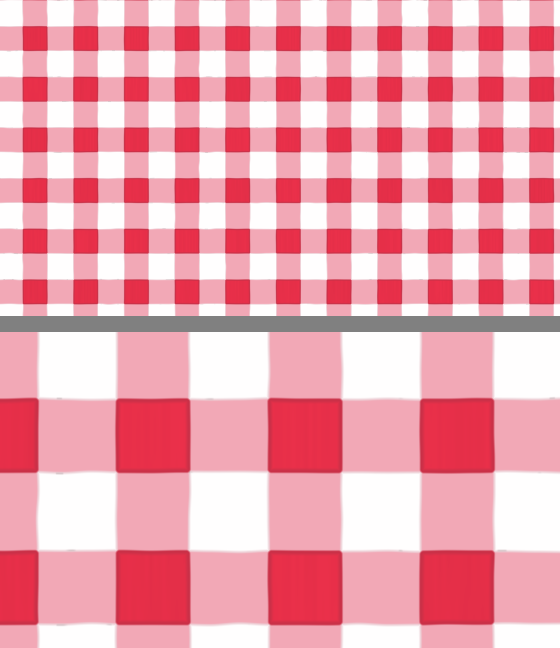
Top, the full canvas; bottom, a detail of the centre.
Give the GLSL for this pattern, as a Shadertoy shader.

```glsl
#define PERIOD 0.1603
#define FIRST_CROSSING vec2(0.1111, 0.0764)
#define BAND_HALF 0.0381
#define CHECK_HALF 0.0393
#define CORNER 0.004
#define WOBBLE 0.0022
#define WHITE vec3(1.0, 0.995, 0.995)
#define PINK vec3(0.95, 0.66, 0.715)
#define RED vec3(0.905, 0.185, 0.285)
#define RIM vec3(0.79, 0.19, 0.28)
#define FRAY vec3(0.90, 0.77, 0.80)

float hash(vec2 p) {
    p = fract(p * vec2(0.1031, 0.1137));
    p += dot(p, p.yx + 33.33);
    return fract((p.x + p.y) * p.x * 17.0);
}

float noise(vec2 p) {
    vec2 i = floor(p), f = fract(p);
    f = f * f * (3.0 - 2.0 * f);
    float low = mix(hash(i), hash(i + vec2(1, 0)), f.x);
    float high = mix(hash(i + vec2(0, 1)), hash(i + vec2(1, 1)), f.x);
    return mix(low, high, f.y);
}

float roundedBox(vec2 p, float halfSize, float radius) {
    vec2 q = abs(p) - halfSize + radius;
    return length(max(q, 0.0)) + min(max(q.x, q.y), 0.0) - radius;
}

float fill(float d, float soft) {
    return 1.0 - smoothstep(-soft, soft, d);
}

void mainImage(out vec4 fragColor, in vec2 fragCoord) {
    vec2 uv = fragCoord / iResolution.y;
    float soft = max(0.0014, 0.8 / iResolution.y);

    // Cell centred on each crossing of two bands
    vec2 grid = (uv - FIRST_CROSSING) / PERIOD + 0.5;
    vec2 cell = floor(grid);
    vec2 p = (fract(grid) - 0.5) * PERIOD;

    // Hand-cut edges
    vec2 waver = vec2(noise(uv * vec2(14.0, 32.0) + 20.0),
                      noise(uv * vec2(32.0, 14.0) + 70.0)) - 0.5;
    vec2 bands = abs(p + waver * WOBBLE) - BAND_HALF;
    float cloth = min(bands.x, bands.y);

    // Pink bands with a faint frayed outline
    vec3 color = mix(WHITE, PINK, fill(cloth, soft));
    float outline = 1.0 - smoothstep(0.0, 0.0025, abs(cloth - 0.0004));
    color = mix(color, FRAY, 0.55 * outline);

    // Sparse grey flecks along the horizontal edges
    float fleck = smoothstep(0.72, 0.85, noise(uv * vec2(75.0, 12.0) + 130.0));
    float seam = fill(abs(bands.y - 0.001) - 0.0008, soft) * step(0.0, bands.x);
    color = mix(color, vec3(0.72, 0.66, 0.67), 0.5 * fleck * seam);

    // Red checks with a darker soft rim and faint vertical threads
    float check = roundedBox(p + waver * WOBBLE * 0.5, CHECK_HALF, CORNER);
    float thread = noise(vec2(uv.x * 220.0, uv.y * 9.0)) - 0.5;
    vec3 red = RED * (1.0 + 0.025 * thread + 0.02 * (hash(cell + 50.0) - 0.5));
    red = mix(red, RIM, smoothstep(-0.0065, -0.0015, check));
    color = mix(color, red, fill(check, soft));

    fragColor = vec4(color, 1.0);
}
```
